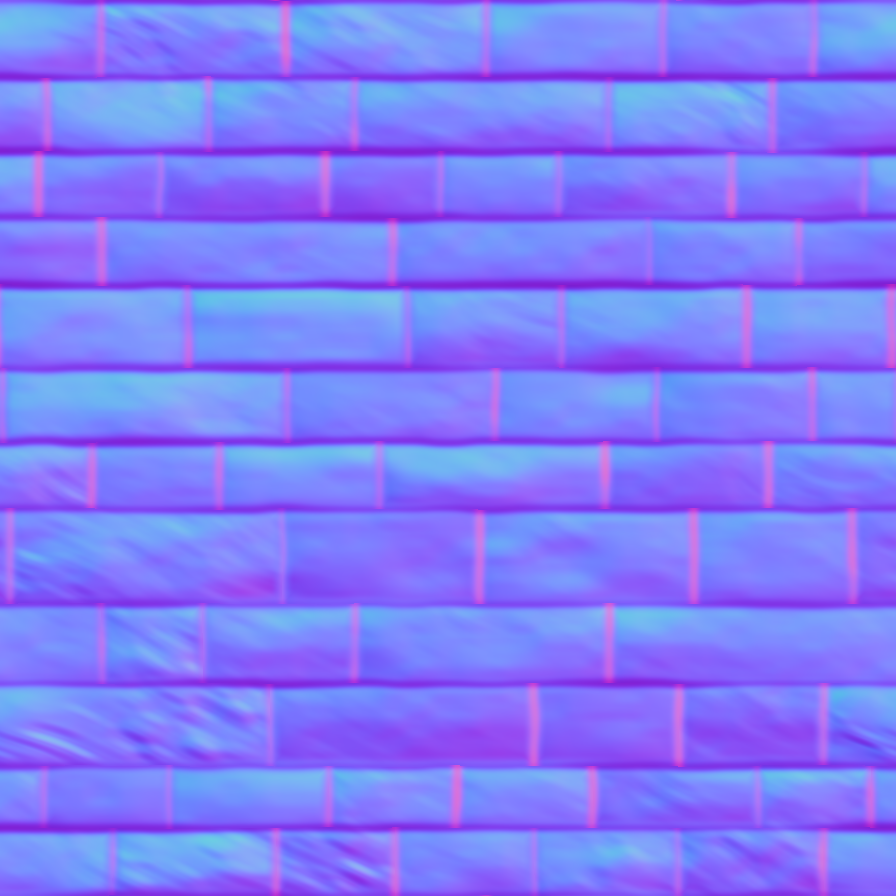
Write a Shadertoy shader that draws this texture map.

```glsl
const int ROWS = 12;
const float ROW_EDGE[13] = float[13](0.0, 0.086, 0.169, 0.243, 0.318, 0.411, 0.493,
                                     0.568, 0.674, 0.763, 0.855, 0.924, 1.0);
// Per course: brick count, start, lean, and two waves (size, phase) that vary the spacing
const float BRICKS[12] = float[12](5., 5., 7., 4., 5., 5., 5., 5., 4., 4., 7., 6.);
const float SHIFT[12] = float[12](0.125, 0.045, 0.069, 0.167, 0.024, 0.103,
                                  0.061, 0.118, -0.021, 0.019, 0.085, 0.108);
const float LEAN[12] = float[12](0.08, 0.0, 0.0, -0.08, 0.14, 0.08,
                                 0.0, -0.04, 0.1, -0.1, 0.04, 0.0);
const vec2 SWAY[12] = vec2[12](
    vec2(0.019, 2.86), vec2(0.032, -1.31), vec2(0.022, -1.72), vec2(0.06, 2.73),
    vec2(0.023, -3.04), vec2(0.064, 2.98), vec2(0.028, -0.65), vec2(0.067, -2.79),
    vec2(0.111, 0.21), vec2(0.091, 2.9), vec2(0.034, -2.02), vec2(0.026, 0.97));
const vec2 RIPPLE[12] = vec2[12](
    vec2(0.007, 0.18), vec2(0.025, 1.61), vec2(0.03, -2.43), vec2(0.002, 0.0),
    vec2(0.017, -1.92), vec2(0.037, -3.02), vec2(0.026, 0.69), vec2(0.044, 3.0),
    vec2(0.026, 0.0), vec2(0.011, 3.14), vec2(0.023, -2.64), vec2(0.011, 1.31));

float hash(vec2 p) {
    vec3 q = fract(vec3(p.xyx) * 0.1031);
    q += dot(q, q.yzx + 33.33);
    return fract((q.x + q.y) * q.z);
}

// Value noise that wraps after a whole number of cells
float tileNoise(vec2 p, vec2 period) {
    vec2 cell = floor(p), f = fract(p);
    f = f * f * f * (f * (f * 6.0 - 15.0) + 10.0);
    vec2 a = mod(cell, period), b = mod(cell + 1.0, period);
    return mix(mix(hash(a), hash(vec2(b.x, a.y)), f.x),
               mix(hash(vec2(a.x, b.y)), hash(b), f.x), f.y);
}

float layer(vec2 p, vec2 freq) {
    return tileNoise(p * freq, freq);
}

float bell(float d, float width) {
    return exp(-d * d / (width * width));
}

// Soft lumps plus bent diagonal chisel marks on rough stones
float stoneHeight(vec2 p, float rough) {
    vec2 slant = vec2(p.x - 2.0 * p.y, p.x + p.y) + 0.05 * layer(p, vec2(9.0, 15.0));
    float lumps = 0.017 * layer(p, vec2(6.0, 11.0))
                + 0.007 * layer(p + 0.37, vec2(13.0, 24.0))
                + 0.0014 * layer(p + 0.71, vec2(34.0, 52.0));
    float marks = 0.006 * layer(slant, vec2(14.0, 13.0))
                + 0.0035 * layer(slant + 0.23, vec2(31.0, 22.0));
    return lumps + rough * marks;
}

vec2 stoneSlope(vec2 p, float rough) {
    float e = 0.0015, h = stoneHeight(p, rough);
    return vec2(h - stoneHeight(p + vec2(e, 0.0), rough),
                stoneHeight(p + vec2(0.0, e), rough) - h) / e;
}

// Joint position in brick units
float jointAt(float k, float count, vec2 sway, vec2 ripple) {
    float turn = 6.2832 * k / count;
    return k + count * (sway.x * cos(turn - sway.y) + ripple.x * cos(2.0 * turn - ripple.y));
}

// Slope of one upright joint, varying along its length
float uprightJoint(float d, float k, float row, float along) {
    float h = hash(vec2(k + 41.0, row + 7.0));
    return mix(0.28, 0.9, h * h) * mix(0.5, 1.3, along) * bell(d, mix(0.0045, 0.0065, h));
}

// Slope of one course line, varying across the wall
float courseJoint(float d, float edge, float x) {
    float wear = tileNoise(vec2(x * 7.0, edge * 3.0), vec2(7.0, 36.0));
    float depth = mix(0.6, 1.0, hash(vec2(edge, 63.0)));
    return depth * mix(0.4, 1.3, wear) * bell(d, mix(0.004, 0.006, wear));
}

void mainImage(out vec4 fragColor, in vec2 fragCoord) {
    vec2 uv = fragCoord / iResolution.xy;
    vec2 p = vec2(uv.x, 1.0 - uv.y);

    // Slightly uneven edges
    vec2 wobble = vec2(layer(p, vec2(18.0, 26.0)), layer(p + 0.5, vec2(22.0, 16.0))) - 0.5;
    vec2 w = fract(p + wobble * 0.0025);

    // Course containing this point
    int r = 0;
    for (int i = 1; i < ROWS; i++) {
        if (w.y >= ROW_EDGE[i]) r = i;
    }
    float row = float(r), count = BRICKS[r];
    vec2 sway = SWAY[r], ripple = RIPPLE[r];
    float above = w.y - ROW_EDGE[r], below = ROW_EDGE[r + 1] - w.y;

    // Brick between its two joints
    float x = (w.x - SHIFT[r]) * count;
    float k = floor(x);
    if (x < jointAt(k, count, sway, ripple)) k -= 1.0;
    else if (x > jointAt(k + 1.0, count, sway, ripple)) k += 1.0;
    float left = (x - jointAt(k, count, sway, ripple)) / count;
    float right = (jointAt(k + 1.0, count, sway, ripple) - x) / count;
    float brick = mod(k, count), nextBrick = mod(k + 1.0, count);
    vec2 id = vec2(brick, row);

    // Stone face: random tilt, rounded profile and wear, roughest low on the wall
    float inside = smoothstep(0.0, 0.014, min(min(left, right), min(above, below)));
    float patchWear = smoothstep(0.3, 0.75, layer(p + 0.13, vec2(7.0, 10.0)));
    float low = 0.8 - 0.5 * cos(6.2832 * (p.y - 0.32));
    float rough = low * pow(hash(id + 11.0), 2.0) * mix(0.3, 1.3, patchWear) + 0.06;
    float tilt = hash(id + 83.0) - 0.5;
    float across = left / (left + right) - 0.5;
    float down = above / (above + below) - 0.5;
    vec2 slope = vec2(0.12 * across, 0.02 + LEAN[r] + 0.36 * tilt - 0.34 * down) * inside;
    slope += stoneSlope(p, rough) * vec2(0.7, 0.95) * mix(0.35, 1.0, inside);
    slope.y += 0.22 * exp(-above / 0.018) * smoothstep(0.0, 0.01, above)
             - 0.30 * exp(-below / 0.016) * smoothstep(0.0, 0.01, below);
    slope.x -= 0.2 * slope.y + 0.16 * exp(-left / 0.014) * smoothstep(0.0, 0.008, left);

    // Joints
    float along = layer(p + 0.61, vec2(12.0, 30.0));
    float upright = uprightJoint(left, brick, row, along)
                  + uprightJoint(right, nextBrick, row, along);
    slope += upright * vec2(1.0, -0.15);
    slope.y -= courseJoint(above, row, w.x)
             + courseJoint(below, mod(row + 1.0, 12.0), w.x);

    vec3 normal = normalize(vec3(slope, 1.0));
    fragColor = vec4(0.5 + 0.5 * normal, 1.0);
}
```
